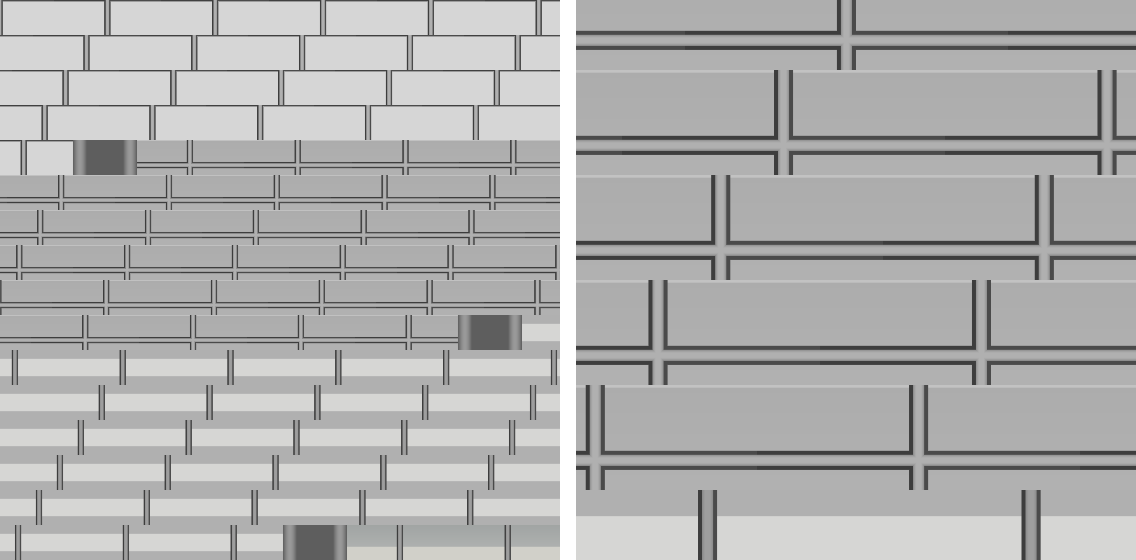
Left, the full canvas; right, a detail of the centre.
Reproduce this pattern procedurally as a Shadertoy shader.

```glsl
// One long panelled strip, cut into 16 stacked rows that read left to right, top down.
// Seams repeat along the strip; dark ribbed connectors split it into sections, each with
// its own banding. Lengths are in row heights, so the result is resolution independent.

const float ROWS = 16.0;
const float SECTION_LENGTH = 91.0;
const float FIRST_CONNECTOR = 66.083;
const float CONNECTOR_WIDTH = 1.833;
const float PANEL_LENGTH = 3.0804;
const float FIRST_SEAM = 1.51;       // distance from a connector to its next seam
const float JOINT_HALF = 0.072;
const float LINE_HALF = 0.019;
const float NO_JOINT = 100.0;

const vec3 GREY = vec3(0.69);
const vec3 LIGHT = vec3(0.84, 0.838, 0.832);

// Antialiased step of width px.
float edge(float at, float x, float px) {
    return smoothstep(at - 0.5 * px, at + 0.5 * px, x);
}

float band(float lo, float hi, float x, float px) {
    return edge(lo, x, px) * (1.0 - edge(hi, x, px));
}

// Panel face at depth v (0 at the row top, 1 at its bottom).
vec3 panelColour(float section, float v, float px) {
    if (section < 0.5) return vec3(0.84);
    if (section < 1.5) {
        vec3 face = vec3(mix(0.675, 0.695, v));
        return mix(face, vec3(0.76), 1.0 - edge(0.025, v, px));
    }
    if (section < 2.5) return mix(GREY, LIGHT, band(0.25, 0.75, v, px));
    vec3 upper = mix(vec3(0.63, 0.645, 0.64), vec3(0.68, 0.69, 0.685), v / 0.62);
    return mix(upper, vec3(0.82, 0.815, 0.79), edge(0.62, v, px));
}

// Depth of the lengthwise joint in each section.
float jointDepth(float section) {
    if (section < 0.5) return -0.05;
    return section < 1.5 ? 0.717 : NO_JOINT;
}

// Grey channel with dark outlines around the union of seam and lengthwise joint.
vec3 addJoints(vec3 face, float section, float u, float v, float px) {
    float d = min(abs(u), abs(v - jointDepth(section))) - JOINT_HALF;
    float middle = section < 1.5 ? 0.69 : 0.62;
    vec3 channel = vec3(mix(0.5, middle, smoothstep(0.0, 0.055, -d)));
    vec3 colour = mix(face, channel, 1.0 - edge(0.0, d, px));
    float line = 1.0 - edge(LINE_HALF, abs(d), px);
    float ink = u < 0.0 ? 0.24 : 0.29;
    return mix(colour, vec3(ink), line);
}

// Dark core between two rounded ribs; x runs across the connector from 0 to 1.
vec3 connectorColour(float x, float px) {
    float fromSide = min(x, 1.0 - x);
    float rib = clamp(fromSide / 0.22, 0.0, 1.0);
    float shade = mix(0.36, 0.60, sin(3.14159 * rib));
    return vec3(mix(shade, 0.37, edge(0.22, fromSide, px)));
}

void mainImage(out vec4 fragColor, in vec2 fragCoord) {
    vec2 p = fragCoord / iResolution.xy * ROWS;
    float px = ROWS / min(iResolution.x, iResolution.y);

    // Unroll the rows into one strip coordinate.
    float fromTop = ROWS - p.y;
    float v = fract(fromTop);
    float along = p.x + ROWS * floor(fromTop) - FIRST_CONNECTOR;
    float section = floor(along / SECTION_LENGTH) + 1.0;
    float local = mod(along, SECTION_LENGTH);

    // Signed distance to the nearest seam.
    float halfPanel = 0.5 * PANEL_LENGTH;
    float u = mod(local - CONNECTOR_WIDTH - FIRST_SEAM + halfPanel, PANEL_LENGTH) - halfPanel;

    vec3 colour = addJoints(panelColour(section, v, px), section, u, v, px);

    // Connector, centred so both of its sides are smoothed.
    float x = mod(along + 0.5 * SECTION_LENGTH, SECTION_LENGTH) - 0.5 * SECTION_LENGTH;
    float cover = band(0.0, CONNECTOR_WIDTH, x, px);
    vec3 connector = connectorColour(x / CONNECTOR_WIDTH, px / CONNECTOR_WIDTH);
    fragColor = vec4(mix(colour, connector, cover), 1.0);
}
```
